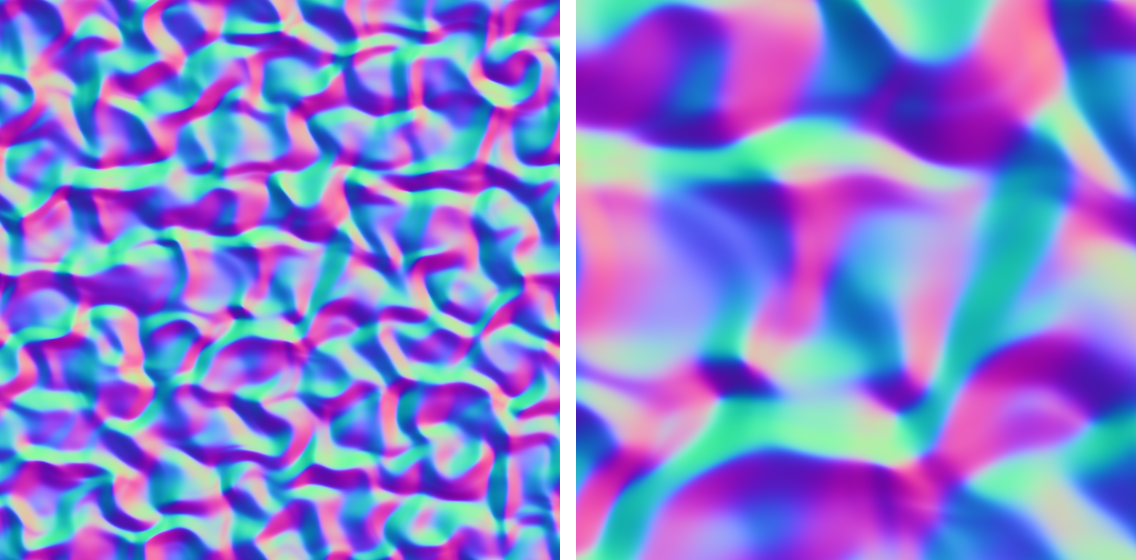
Left, the full canvas; right, a detail of the centre.
Write a three.js fragment shader that draws this texture map.

```glsl
varying vec2 vUv;

// Unit gradient at a random angle for each lattice point
vec2 randomGradient(vec2 cell) {
  float angle = 6.2832 * fract(sin(dot(cell, vec2(127.1, 311.7))) * 43758.5453);
  return vec2(cos(angle), sin(angle));
}

float gradientNoise(vec2 p) {
  vec2 i = floor(p);
  vec2 f = p - i;
  vec2 u = f * f * f * (f * (f * 6.0 - 15.0) + 10.0);
  float a = dot(randomGradient(i), f);
  float b = dot(randomGradient(i + vec2(1.0, 0.0)), f - vec2(1.0, 0.0));
  float c = dot(randomGradient(i + vec2(0.0, 1.0)), f - vec2(0.0, 1.0));
  float d = dot(randomGradient(i + vec2(1.0, 1.0)), f - vec2(1.0, 1.0));
  return mix(mix(a, b, u.x), mix(c, d, u.x), u.y);
}

// Rippled surface: noise bent into short ridges by a second noise
float surfaceHeight(vec2 uv) {
  vec2 p = uv * vec2(13.5, 14.5);
  vec2 warp = vec2(gradientNoise(p * 0.8 + vec2(17.3, 41.9)),
                   gradientNoise(p * 0.8 + vec2(63.7, 8.2)));
  vec2 q = p + 0.8 * warp;
  return gradientNoise(q) + 0.08 * gradientNoise(q * 1.9 + 29.4);
}

void main() {
  // Slope by central differences
  vec2 e = vec2(0.0012, 0.0);
  vec2 slope = vec2(surfaceHeight(vUv + e.xy) - surfaceHeight(vUv - e.xy),
                    surfaceHeight(vUv + e.yx) - surfaceHeight(vUv - e.yx)) / (2.0 * e.x);

  // Surface normal packed into colour
  vec3 normal = normalize(vec3(-0.105 * slope, 1.0));
  gl_FragColor = vec4(normal * 0.5 + 0.5, 1.0);
}
```
